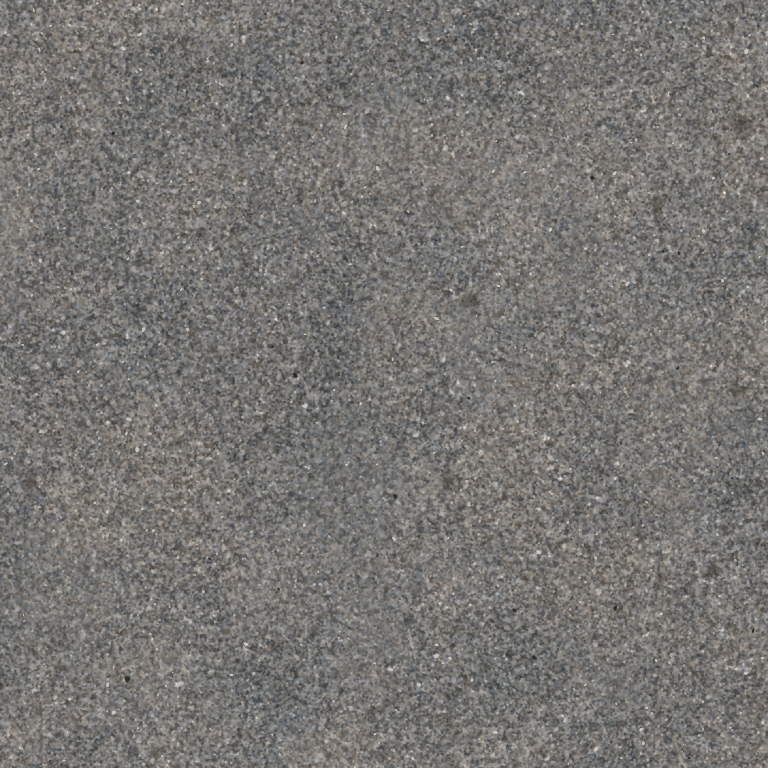
Give the GLSL for this texture, as a Shadertoy shader.

```glsl
// Fine weathered asphalt: two layers of soft-edged Voronoi grains over a
// faint cloudy mottling that shifts tone, tint and grain contrast, finished
// with sparse pale chips, black pits, rusty crumbs and soft brown stains.

const vec3 STONE_GREY = vec3(0.455, 0.447, 0.436);
const vec3 PALE_CHIP  = vec3(0.82, 0.81, 0.78);
const vec3 BLACK_PIT  = vec3(0.11, 0.11, 0.12);
const vec3 RUST_CRUMB = vec3(0.52, 0.39, 0.32);
const vec3 BROWN_DIRT = vec3(0.27, 0.25, 0.22);
const vec3 WARM_SHIFT = vec3(1.0, 0.05, -1.0);

// Integer hash: three random values in 0..1 for a cell and a seed
vec3 hash3(vec2 cell, int seed) {
    uvec3 v = uvec3(ivec3(ivec2(cell), seed)) * 1664525u + 1013904223u;
    v.x += v.y * v.z; v.y += v.z * v.x; v.z += v.x * v.y;
    v ^= v >> 16u;
    v.x += v.y * v.z; v.y += v.z * v.x; v.z += v.x * v.y;
    return vec3(v >> 8u) / 16777216.0;
}

float valueNoise(vec2 p, int seed) {
    vec2 cell = floor(p);
    vec2 f = fract(p);
    f = f * f * (3.0 - 2.0 * f);
    float low  = mix(hash3(cell, seed).x, hash3(cell + vec2(1, 0), seed).x, f.x);
    float high = mix(hash3(cell + vec2(0, 1), seed).x, hash3(cell + vec2(1, 1), seed).x, f.x);
    return mix(low, high, f.y);
}

// Layered noise centred on zero
float clouds(vec2 p, int seed) {
    float sum = 0.0, weight = 0.5;
    for (int i = 0; i < 4; i++) {
        sum += weight * (valueNoise(p, seed + i) - 0.5);
        p = mat2(1.6, 1.2, -1.2, 1.6) * p + 7.3;
        weight *= 0.65;
    }
    return sum;
}

// Soft Voronoi grains: x is tone with a bright tail, y is warmth
vec2 grains(vec2 p, float sharpness, int seed) {
    vec2 cell = floor(p);
    vec2 sum = vec2(0.0);
    float total = 0.0;
    for (int y = -1; y <= 1; y++) {
        for (int x = -1; x <= 1; x++) {
            vec2 id = cell + vec2(x, y);
            vec3 place = hash3(id, seed);
            vec3 look = hash3(id, seed + 1);
            vec2 d = id + place.xy - p;
            float weight = exp(-sharpness * dot(d, d));
            float tone = look.x - 0.5 + 0.85 * smoothstep(0.93, 1.0, look.y);
            sum += weight * vec2(tone, look.z - 0.5);
            total += weight;
        }
    }
    return sum / total;
}

// Coverage of sparse, turned, slightly ragged ovals, at most one per cell
float specks(vec2 p, float chance, float minSize, float maxSize, float softness, int seed) {
    vec2 cell = floor(p);
    vec3 place = hash3(cell, seed);
    vec3 shape = hash3(cell, seed + 1);
    vec2 d = fract(p) - mix(vec2(0.25), vec2(0.75), place.xy);
    float angle = 6.2832 * shape.x;
    d = mat2(cos(angle), -sin(angle), sin(angle), cos(angle)) * d;
    d.y *= mix(1.1, 2.0, shape.y);
    float radius = mix(minSize, maxSize, shape.z * shape.z);
    float ragged = 0.5 * (valueNoise(p * 16.0, seed + 2) - 0.5);
    float dist = length(d) / radius + ragged;
    return step(place.z, chance) * (1.0 - smoothstep(1.0 - softness, 1.0 + softness, dist));
}

void mainImage(out vec4 fragColor, in vec2 fragCoord) {
    vec2 p = fragCoord / iResolution.y;

    // Broad mottling and worn patches with quieter grain
    float mottle = clouds(p * 9.0, 10);
    float tintCloud = clouds(p * 12.0 + 3.0, 20);
    float worn = smoothstep(0.05, 0.28, clouds(p * 8.0 + 11.0, 30));
    float contrast = mix(1.03, 0.8, worn);

    // Sand-sized grains over slightly larger stones
    vec2 sand = grains(p * 360.0, 5.0, 40);
    vec2 stones = grains(p * 190.0, 5.0, 50);
    float tone = contrast * (0.25 * sand.x + 0.165 * stones.x);
    tone += 0.085 * mottle + 0.012 * worn;
    float warmth = 0.03 * sand.y + 0.025 * stones.y + 0.014 * tintCloud + 0.02 * mottle;
    vec3 color = STONE_GREY + tone + WARM_SHIFT * (warmth + 0.03 * tone);

    // Scattered dirt, crumbs, pits and chips
    float stain = specks(p * 9.0, 0.12, 0.09, 0.15, 0.8, 60);
    color = mix(color, BROWN_DIRT + 0.5 * tone, 0.6 * stain);
    color = mix(color, RUST_CRUMB, 0.7 * specks(p * 42.0, 0.03, 0.06, 0.14, 0.4, 70));
    color = mix(color, BLACK_PIT, 0.8 * specks(p * 32.0, 0.02, 0.05, 0.12, 0.4, 80));
    color = mix(color, PALE_CHIP, 0.9 * specks(p * 52.0, 0.06, 0.07, 0.19, 0.35, 90));

    fragColor = vec4(clamp(color, 0.0, 1.0), 1.0);
}
```
